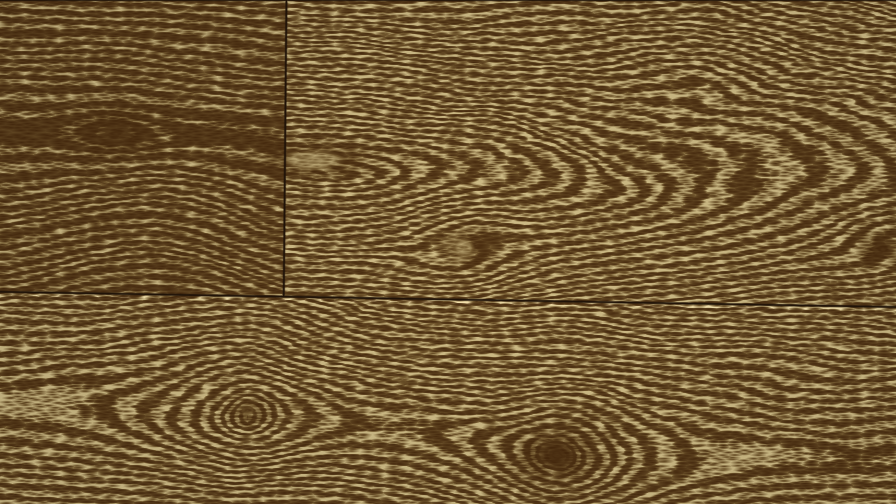
A WebGL 2 fragment shader for this texture:

```glsl
#version 300 es
precision highp float;
// Three oak planks with gilded grain lines, knots, cathedral arches and dark seams.
uniform vec2 u_resolution;
out vec4 fragColor;

const vec3 DARK = vec3(0.25, 0.14, 0.04);
const vec3 MID = vec3(0.44, 0.34, 0.18);
const vec3 LIGHT = vec3(0.77, 0.70, 0.50);
const vec3 SEAM = vec3(0.12, 0.07, 0.03);
const float SEAM_HALF_WIDTH = 0.0020;
const float LEFT_SPACING = 0.0185;
const float RIGHT_SPACING = 0.0128;
const float LOWER_SPACING = 0.0132;
const float LINE_SOFTNESS = 0.40;
const float TAU = 6.2831853;

// Knots: centre x, centre y, radius, stretch along the grain.
const int KNOTS = 6;
const vec4 KNOT[KNOTS] = vec4[KNOTS](
  vec4(0.231, 0.734, 0.024, 1.7), vec4(0.921, 0.509, 0.021, 1.1),
  vec4(1.752, 0.505, 0.014, 1.6), vec4(0.625, 0.683, 0.016, 3.2),
  vec4(0.491, 0.185, 0.014, 1.3), vec4(1.106, 0.097, 0.030, 1.4));
const float KNOT_TONE[KNOTS] = float[KNOTS](0.15, 0.72, 0.12, 0.82, 0.30, 0.08);

vec2 hash2(vec2 p) {
  vec3 q = fract(p.xyx * vec3(0.1031, 0.1030, 0.0973));
  q += dot(q, q.yzx + 33.33);
  return fract((q.xx + q.yz) * q.zy);
}

// Distance to the nearest scattered point.
float cellular(vec2 p) {
  vec2 cell = floor(p), f = fract(p);
  float nearest = 2.0;
  for (int j = -1; j <= 1; j++)
    for (int i = -1; i <= 1; i++) {
      vec2 o = vec2(i, j);
      nearest = min(nearest, length(o + hash2(cell + o + 50.0) - f));
    }
  return min(nearest, 1.0);
}

float layeredSines(vec2 p, float seed) {
  float sum = 0.0, amp = 0.009;
  vec2 freq = vec2(5.0, 9.0);
  for (int i = 0; i < 5; i++) {
    seed += 1.9;
    sum += amp * sin(freq.x * p.x + seed + 1.6 * sin(freq.y * p.y + seed * 1.3));
    freq *= 2.1;
    amp *= 0.47;
  }
  return sum;
}

float bump(float x, float width) { return exp(-x * x / (width * width)); }

// Lines part around a knot.
float partGrain(vec2 p, vec2 knot, vec2 reach) {
  vec2 d = p - knot;
  return -d.y * bump(length(d / reach), 1.0);
}

// Each field returns ring distance; its contours are the grain lines.
float leftField(vec2 p, float wobble) {
  float bend = 0.035 * cos((p.x - 0.30) * 9.0) * (1.0 - smoothstep(0.60, 0.82, p.y));
  float v = p.y - 0.735 - bend + 0.05 * (p.x - 0.23) + wobble * 0.7;
  float w = 0.045 * tanh(abs(p.x - KNOT[0].x) / 0.10);
  return sqrt(v * v + w * w + 0.00002);
}

float rightField(vec2 p, float wobble) {
  float v = p.y - 0.653 + wobble;
  v += 1.15 * partGrain(p, KNOT[1].xy, vec2(0.13, 0.085));
  v += partGrain(p, KNOT[2].xy, vec2(0.12, 0.07));
  v -= 0.03 * bump(p.x - 1.42, 0.13) * smoothstep(0.58, 0.76, p.y);
  float w = 0.19 * max(p.x - 0.60, 0.0) + wobble * 1.1;
  return sqrt(v * v + w * w + 0.00004);
}

float lowerField(vec2 p, float wobble) {
  float axis = mix(KNOT[4].y, KNOT[5].y, smoothstep(KNOT[4].x, KNOT[5].x, p.x));
  float v = p.y - axis + wobble * 0.9;
  float a = abs(p.x - KNOT[4].x), b = abs(p.x - KNOT[5].x);
  float w = 0.125 * tanh(a * b / (a + b) / 0.15) + wobble * 0.5;
  return sqrt(v * v + w * w + 0.00002);
}

void main() {
  vec2 p = gl_FragCoord.xy / u_resolution.y;
  float pixel = 1.0 / u_resolution.y;
  float seamY = 0.421 - 0.017 * p.x;
  float seamX = 0.563 + 0.009 * (p.y - seamY);
  bool lower = p.y < seamY, left = !lower && p.x < seamX;

  // Grain phase for the plank under this point.
  float wobble = layeredSines(p, lower ? 4.0 : left ? 9.0 : 1.5);
  float ring = lower ? lowerField(p, wobble) : left ? leftField(p, wobble) : rightField(p, wobble);
  float phase = ring / (lower ? LOWER_SPACING : left ? LEFT_SPACING : RIGHT_SPACING);
  phase += 0.25 * sin(ring * 47.0) + 0.10 * sin(ring * 113.0 + p.x * 3.0);

  // Gilded lines broken by fine pores.
  float fleck = cellular(vec2(p.x * 42.0, p.y * 190.0));
  float patchy = cellular(p * vec2(9.0, 40.0));
  float bare = left ? 0.12 + 0.35 * bump(p.y - 0.737, 0.035) : 0.0;
  float level = 0.50 + bare + 0.15 * (patchy - 0.5);
  float soft = LINE_SOFTNESS + 0.3 * min(fwidth(phase), 1.0);
  float wave = 0.5 + 0.5 * cos(TAU * phase) + 0.75 * (fleck - 0.47);
  float ink = smoothstep(level - soft, level + soft, wave);
  float tone = 0.06 + 0.30 * fleck + ink * (0.34 + 0.46 * fleck);
  tone *= left ? 0.90 : 1.04;

  // Knot cores with a darker halo.
  for (int i = 0; i < KNOTS; i++) {
    vec2 d = (p - KNOT[i].xy) / (KNOT[i].z * vec2(KNOT[i].w, 1.0));
    float r = length(d) + wobble * 18.0 + 0.35 * (fleck - 0.5);
    tone *= 1.0 - 0.45 * bump(r, 2.0);
    float core = 1.0 - smoothstep(0.65, 1.15, r);
    float heart = KNOT_TONE[i] * (0.8 + 0.5 * fleck) + 0.06 * cos(r * 9.0);
    tone = mix(tone, heart, core * 0.8);
  }
  tone = clamp(tone, 0.0, 1.0);
  vec3 color = tone < 0.5 ? mix(DARK, MID, tone * 2.0) : mix(MID, LIGHT, tone * 2.0 - 1.0);
  color *= 1.05 - 0.10 * length((p - vec2(0.95, 0.5)) * vec2(0.8, 1.0));

  // Seams with a worn pale edge below the long joint.
  float joint = min(abs(p.y - seamY), abs(p.y - 1.0));
  if (!lower) joint = min(joint, abs(p.x - seamX));
  color += 0.16 * bump(p.y - seamY + 0.006, 0.003) * smoothstep(0.4, 0.8, fleck);
  color = mix(SEAM, color, smoothstep(SEAM_HALF_WIDTH - pixel, SEAM_HALF_WIDTH + pixel, joint));
  fragColor = vec4(color, 1.0);
}
```
